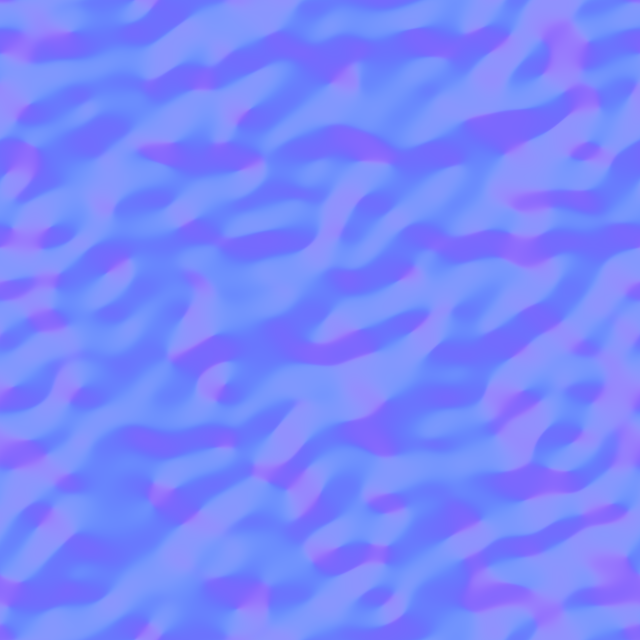
Reproduce this texture map procedurally as a WebGL 2 fragment shader.

```glsl
#version 300 es
precision highp float;

uniform vec2 u_resolution;
out vec4 fragColor;

const float TAU = 6.2831853;
const int WAVE_COUNT = 48;
const uint SEED = 71u;
const float RIDGE_ANGLE = 0.40;         // direction of the ripples, radians
const float FREQ_ALONG = 4.3;           // spread of wave numbers along a ripple
const float FREQ_ACROSS = 8.5;          // spread of wave numbers across it
const vec2 LEAN = vec2(-0.28, -0.25);   // overall lean of the surface
const float CREST_SOFTNESS = 0.20;      // width of the turn at crests and troughs
const float STEEPNESS = 0.19;           // sideways part of the normal on a face

// Integer hash to [0, 1)
float hash(uint n) {
    uint state = n * 747796405u + 2891336453u;
    uint word = ((state >> ((state >> 28u) + 4u)) ^ state) * 277803737u;
    word = (word >> 22u) ^ word;
    return float(word >> 8u) / 16777216.0;
}

// Two independent values of a normal distribution
vec2 gaussianPair(uint n) {
    float radius = sqrt(-2.0 * log(1.0 - hash(n)));
    float angle = TAU * hash(n + 1u);
    return radius * vec2(cos(angle), sin(angle));
}

// Gradient of a sum of waves; whole wave numbers make it tile
vec2 rippleSlope(vec2 p) {
    vec2 along = vec2(cos(RIDGE_ANGLE), sin(RIDGE_ANGLE));
    vec2 across = vec2(-along.y, along.x);
    vec2 slope = vec2(0.0);
    for (int i = 0; i < WAVE_COUNT; i++) {
        uint id = SEED + uint(i) * 3u;
        vec2 spread = gaussianPair(id) * vec2(FREQ_ALONG, FREQ_ACROSS);
        vec2 wave = round(along * spread.x + across * spread.y);
        float phase = TAU * (dot(wave, p) + hash(id + 2u));
        slope += wave / max(length(wave), 1.0) * sin(phase);
    }
    return slope * sqrt(2.0 / float(WAVE_COUNT));
}

void main() {
    vec2 uv = gl_FragCoord.xy / u_resolution;

    // Even out the steepness so that faces differ mainly in direction
    vec2 slope = rippleSlope(uv) + LEAN;
    vec2 facing = slope / sqrt(dot(slope, slope) + CREST_SOFTNESS * CREST_SOFTNESS);

    // Encode the normal, with green pointing down
    vec2 tilt = STEEPNESS * vec2(facing.x, -facing.y);
    vec3 normal = vec3(tilt, sqrt(1.0 - dot(tilt, tilt)));
    fragColor = vec4(0.5 + 0.5 * normal, 1.0);
}
```
